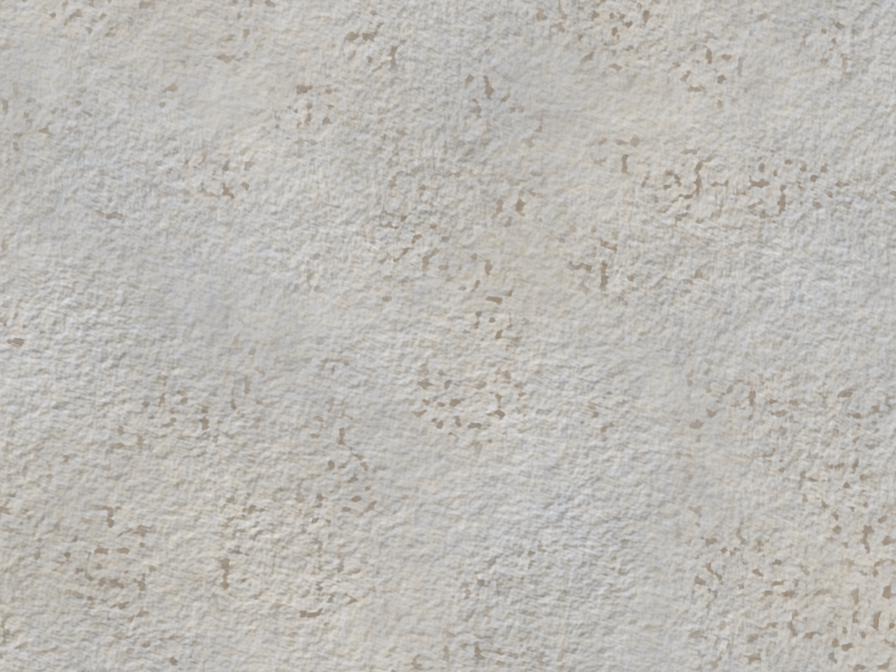
Write a Shadertoy shader that draws this texture.

```glsl
// Rough pale plaster wall: fine raking-light relief, ochre pits and faint broad stains.

const vec3 PLASTER = vec3(0.752, 0.742, 0.724);
const vec3 WARM_SHIFT = vec3(0.012, 0.0, -0.022);
const vec3 PIT_COLOR = vec3(0.53, 0.46, 0.39);
const vec2 LIGHT_DIR = vec2(-0.55, 0.83);
const float LIGHT_STEP = 0.004;

// Random unit vector for a lattice cell
vec2 hashDirection(vec2 cell) {
    vec3 q = fract(cell.xyx * vec3(0.1031, 0.1030, 0.0973));
    q += dot(q, q.yzx + 33.33);
    float angle = 6.2832 * fract((q.x + q.y) * q.z);
    return vec2(cos(angle), sin(angle));
}

// Gradient noise, centred on zero
float noise(vec2 p) {
    vec2 cell = floor(p);
    vec2 f = p - cell;
    vec2 u = f * f * f * (f * (f * 6.0 - 15.0) + 10.0);
    vec2 right = vec2(1.0, 0.0);
    vec2 up = vec2(0.0, 1.0);
    float a = dot(hashDirection(cell), f);
    float b = dot(hashDirection(cell + right), f - right);
    float c = dot(hashDirection(cell + up), f - up);
    float d = dot(hashDirection(cell + 1.0), f - 1.0);
    return mix(mix(a, b, u.x), mix(c, d, u.x), u.y);
}

// Rotates the plane and compresses it across the trowel direction
vec2 trowel(vec2 p, float angle, float stretch) {
    float c = cos(angle);
    float s = sin(angle);
    return vec2(c * p.x + s * p.y, (c * p.y - s * p.x) * stretch);
}

// Grains of three sizes
float grains(vec2 p) {
    return 0.48 * noise(p * 42.0)
         + 0.40 * noise(p * 88.0 + 17.3)
         + 0.20 * noise(p * 170.0 + 41.7);
}

// Surface height: two trowel directions blended patch by patch
float surfaceHeight(vec2 p, float patchMix) {
    vec2 bend = 0.006 * vec2(noise(p * 14.0), noise(p * 14.0 + 60.0));
    float flatStroke = grains(trowel(p + bend, -0.25, 1.25));
    float steepStroke = grains(trowel(p + bend, -0.85, 1.35) + 9.0);
    return mix(flatStroke, steepStroke, patchMix);
}

void mainImage(out vec4 fragColor, in vec2 fragCoord) {
    vec2 p = fragCoord / iResolution.y;

    // Broad variation over the wall
    float patchMix = smoothstep(-0.2, 0.2, noise(p * 2.1 + 5.0) + 0.3 * (p.x + p.y - 1.3));
    float stain = noise(p * 2.6 + 31.0) + 0.5 * noise(p * 6.0 + 12.0);
    float roughness = 1.0 + 0.5 * noise(p * 4.0 + 77.0);

    // Light from the upper left, with shadows deeper than highlights
    float relief = surfaceHeight(p, patchMix)
                 - surfaceHeight(p + LIGHT_DIR * LIGHT_STEP, patchMix);
    relief *= roughness;
    float shade = relief * (relief > 0.0 ? 0.25 : 0.35);

    // Warm and cool mottling
    float warmth = 1.1 * stain + 1.4 * noise(p * 52.0 + 23.0) - 1.5 * relief;
    float tone = 0.05 * noise(p * 3.2 + 90.0) + 0.04 * noise(p * 20.0 + 8.0);
    vec3 color = PLASTER + WARM_SHIFT * warmth + shade + tone;

    // Small ochre pits in the shaded hollows
    float hollow = smoothstep(0.12, 0.42, noise(p * 64.0 + 50.0) - 0.6 * relief);
    float cluster = smoothstep(-0.15, 0.4, noise(p * 9.0 + 3.0) + 0.4 * stain);
    color = mix(color, PIT_COLOR, 0.6 * hollow * cluster);

    fragColor = vec4(clamp(color, 0.0, 1.0), 1.0);
}
```
